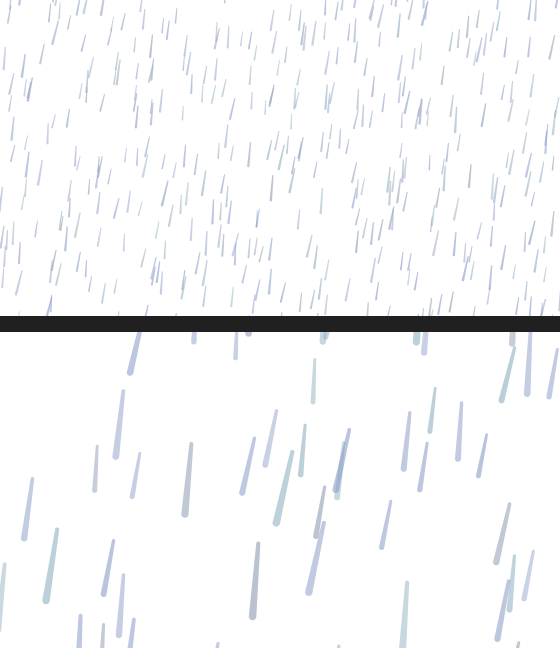
Top: the whole. Bottom: its middle third, enlarged.
Write a WebGL 1 fragment shader that draws this pattern.

```glsl
precision highp float;
// Slanted rain on white: translucent, tapered, round-ended streaks.
// Four jittered grids each drop at most one streak per cell; every pixel
// blends the streaks of its 3x3 neighbouring cells, so overlaps darken.

uniform vec2 u_resolution;

float hash(vec2 p) {
  return fract(sin(dot(p, vec2(127.1, 311.7))) * 43758.5453);
}

// Signed distance to a streak from foot to tip, thinner at the tip.
float streakDistance(vec2 p, vec2 foot, vec2 tip, float radius) {
  vec2 axis = tip - foot;
  float t = clamp(dot(p - foot, axis) / dot(axis, axis), 0.0, 1.0);
  return length(p - foot - axis * t) - radius * mix(1.0, 0.55, t);
}

// Mostly slate blue, with some teal and some grey.
vec3 inkColor(float pick) {
  vec3 blue = vec3(0.54, 0.61, 0.78);
  vec3 teal = vec3(0.56, 0.69, 0.75);
  vec3 grey = vec3(0.57, 0.62, 0.71);
  return mix(mix(blue, grey, step(0.58, pick)), teal, step(0.80, pick));
}

void main() {
  vec2 uv = gl_FragCoord.xy / u_resolution.y;
  float cellSize = 0.12;
  vec3 color = vec3(1.0);

  for (int layer = 0; layer < 4; layer++) {
    float seed = float(layer) * 17.3;
    vec2 shift = vec2(0.37, 0.61) * float(layer);
    vec2 home = floor(uv / cellSize + shift);

    for (int y = -1; y <= 1; y++) {
      for (int x = -1; x <= 1; x++) {
        vec2 cell = home + vec2(float(x), float(y));
        vec2 key = cell + seed;
        float present = step(hash(key + 5.7), 0.68);

        // Placement, size and slant
        vec2 jitter = vec2(hash(key + 1.3), hash(key + 2.9));
        vec2 center = (cell + jitter - shift) * cellSize;
        float size = hash(key + 3.1);
        float slant = mix(0.04, 0.26, hash(key + 4.7));
        vec2 halfAxis = 0.5 * mix(0.042, 0.078, size)
                      * normalize(vec2(slant, 1.0));
        float radius = mix(0.0025, 0.0040, size);

        // Smooth edge one pixel wide, then translucent ink
        float d = streakDistance(uv, center - halfAxis, center + halfAxis, radius);
        float cover = clamp(0.5 - d * u_resolution.y, 0.0, 1.0);
        float opacity = mix(0.45, 0.62, hash(key + 6.1));
        color = mix(color, inkColor(hash(key + 8.3)), cover * opacity * present);
      }
    }
  }

  gl_FragColor = vec4(color, 1.0);
}
```
